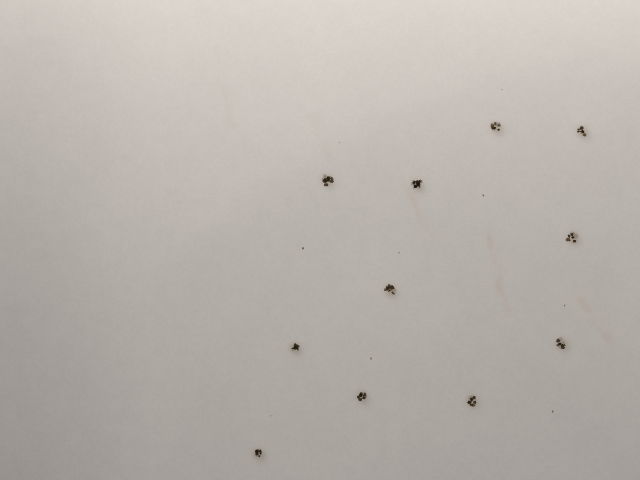
Reproduce this texture procedurally as a Shadertoy shader.

```glsl
// A softly lit off-white wall with faint stains and scattered clumps of dark specks.

float hash(vec2 p) {
    vec3 q = fract(p.xyx * vec3(0.1031, 0.1030, 0.0973));
    q += dot(q, q.yzx + 33.33);
    return fract((q.x + q.y) * q.z);
}

vec2 hash2(vec2 p) {
    return vec2(hash(p), hash(p + 71.7));
}

float noise(vec2 p) {
    vec2 i = floor(p), f = fract(p);
    f = f * f * (3.0 - 2.0 * f);
    return mix(mix(hash(i), hash(i + vec2(1, 0)), f.x),
               mix(hash(i + vec2(0, 1)), hash(i + vec2(1, 1)), f.x), f.y);
}

float segment(vec2 p, vec2 a, vec2 b) {
    vec2 pa = p - a, ba = b - a;
    return length(pa - ba * clamp(dot(pa, ba) / dot(ba, ba), 0.0, 1.0));
}

// Evenly spread positions that leave the upper left of the wall bare
vec2 scatter(float i) {
    vec2 s = fract(vec2(0.36, 0.17) + i * vec2(0.7549, 0.5698));
    return vec2(mix(0.42 + 0.25 * s.y, 1.27, s.x), mix(0.04, 0.83, s.y));
}

vec3 wall(vec2 p) {
    float light = 0.637 + 0.12 * p.y + 0.09 * p.y * p.y * p.y;
    // Edge of the brighter pool of light, curving down to the left
    float arc = p.y - 0.88 + 0.55 * pow(max(1.25 - p.x, 0.0), 2.0);
    light += 0.016 * (smoothstep(-0.08, 0.05, arc) - 0.5) * smoothstep(0.3, 0.6, p.y);
    light -= 0.045 * smoothstep(0.35, 0.0, p.x);
    light += 0.018 * exp(-5.0 * pow(p.x - 0.72, 2.0));
    // Broad mottling and fine grain
    light += 0.008 * (noise(p * 9.0) - 0.5) + 0.008 * (noise(p * 45.0) - 0.5);
    light += 0.014 * (noise(p * 230.0) - 0.5);
    vec3 color = light * vec3(1.0, 0.968, 0.935);

    // Thin brownish stains running down the wall
    for (float i = 0.0; i < 5.0; i++) {
        vec2 top = vec2(0.45 + 0.19 * i, 0.9 - 0.13 * i);
        vec2 run = vec2(0.05, -0.12) * (0.6 + 0.8 * hash2(vec2(i, 5.0)));
        float d = segment(p + 0.008 * (noise(p * 40.0) - 0.5), top, top + run);
        float stain = exp(-d * d * 16000.0) * noise(p * 30.0 + i);
        color -= stain * vec3(0.012, 0.028, 0.042);
    }
    return color;
}

void mainImage(out vec4 fragColor, in vec2 fragCoord) {
    vec2 p = fragCoord / iResolution.y;
    float soft = max(0.0009, 0.75 / iResolution.y);
    vec3 color = wall(p);

    // Clumps: a faint shadow, translucent grains, then dark grains
    for (float i = 0.0; i < 11.0; i++) {
        vec2 q = p - scatter(i);
        if (dot(q, q) > 0.004) continue;
        float size = 0.75 + 0.35 * hash(vec2(i, 3.0));
        vec2 s = q - vec2(0.008, -0.009);
        color *= 1.0 - 0.07 * exp(-dot(s, s) * 7000.0);
        color *= 1.0 - vec3(0.12, 0.16, 0.21) * exp(-dot(q, q) * 9000.0);

        for (float j = 0.0; j < 12.0; j++) {
            vec2 rnd = hash2(vec2(i * 13.0 + 2.0, j * 7.0 + 1.0));
            float angle = 6.283 * rnd.x;
            float reach = 0.0105 * size * sqrt(rnd.y);
            vec2 g = q - reach * vec2(cos(angle), sin(angle));
            float radius = size * mix(0.0018, 0.0046, hash(rnd * 91.0));
            float d = length(g * vec2(1.0, 0.8 + 0.5 * rnd.x)) - radius;
            d += 0.0022 * (noise(p * 420.0) - 0.5);
            float cover = smoothstep(soft, -soft, d);
            float dark = step(5.0, j);
            vec3 brown = mix(vec3(0.10, 0.08, 0.05), vec3(0.32, 0.24, 0.16), rnd.y * rnd.y);
            vec3 grain = mix(vec3(0.50, 0.45, 0.38), brown, dark);
            color = mix(color, grain, cover * mix(0.6, 0.88, dark));
        }
    }

    // Lone tiny specks
    for (float i = 0.0; i < 9.0; i++) {
        vec2 q = p - scatter(i + 23.5);
        float radius = mix(0.0008, 0.002, hash(vec2(i, 9.0)));
        float d = length(q * vec2(1.2, 0.8)) - radius;
        float cover = smoothstep(soft, -soft, d);
        color = mix(color, vec3(0.25, 0.20, 0.15), cover * mix(0.35, 0.9, hash(vec2(i, 4.0))));
    }

    fragColor = vec4(clamp(color, 0.0, 1.0), 1.0);
}
```
